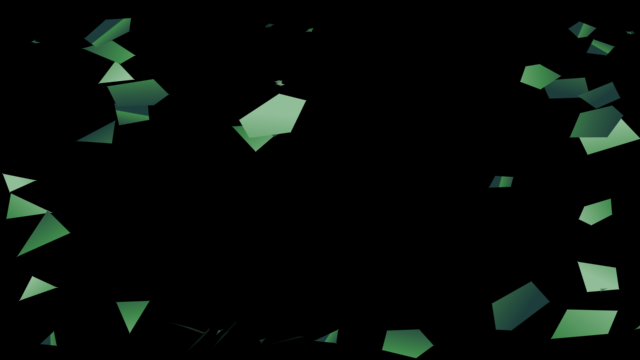
Reproduce this background procedurally as a WebGL 2 fragment shader.

```glsl
#version 300 es
precision highp float;
// Scattered shards of green glass on black, dense at the sides and upper left.
// Each shard is a convex polygon cut from a tilted ellipse and shaded by a
// tonal sweep, some with a fold; dim specks and hairline slivers fill in.

uniform vec2 u_resolution;
out vec4 fragColor;

#define CLUSTER 6         // shards stacked at the upper left
#define SHARDS 29         // all full shards, cluster included
#define SPECKS 10         // tiny dim flecks
#define SLIVERS 4         // faint hairlines near the bottom
#define MIN_RADIUS 0.022  // shard radii, in canvas heights
#define MAX_RADIUS 0.080
#define STRETCH 1.35      // widening of the shards
#define SOFTNESS 0.005    // edge blur, in canvas heights
#define TAU 6.28319

float hash(float a, float b) {
    vec3 p = fract(vec3(a, b, a) * 0.1031 + 0.07);
    p += dot(p, p.yzx + 33.33);
    return fract((p.x + p.y) * p.z);
}

// Tone 0 is dark teal, tone 4 is pale green.
vec3 glassColor(float tone) {
    vec3 c = vec3(0.11, 0.24, 0.23);
    c = mix(c, vec3(0.18, 0.36, 0.26), clamp(tone, 0.0, 1.0));
    c = mix(c, vec3(0.24, 0.53, 0.29), clamp(tone - 1.0, 0.0, 1.0));
    c = mix(c, vec3(0.41, 0.64, 0.44), clamp(tone - 2.0, 0.0, 1.0));
    return mix(c, vec3(0.57, 0.74, 0.60), clamp(tone - 3.0, 0.0, 1.0));
}

// Position of a full shard as a fraction of the canvas.
vec2 placeShard(int i) {
    float h = hash(float(i), 1.0);
    if (i < CLUSTER) {
        float row = (float(i) + 0.5) / float(CLUSTER);
        return vec2(0.155 + 0.09 * h, mix(0.60, 0.94, row));
    }
    int j = i - CLUSTER;
    float level = fract(float(j) * 0.618 + 0.2);
    if (j % 10 == 0) return vec2(0.40 + 0.07 * h, 0.62 + 0.10 * level);
    if (j % 5 == 0) return vec2(0.46 + 0.20 * h, 0.03 + 0.06 * level);
    if (j % 3 == 0) return vec2(0.26 * h, 0.03 + 0.52 * level);
    return vec2(0.66 + 0.34 * h, 0.02 + 0.90 * level);
}

vec2 corner(int k, int count, float seed, vec2 radii) {
    k = k % count;
    float jitter = 0.6 * hash(seed, 20.0 + float(k));
    float a = TAU * (float(k) + jitter) / float(count) + TAU * hash(seed, 3.0);
    return radii * vec2(cos(a), sin(a));
}

// Largest signed distance to the edge lines of a convex polygon.
float polygonDistance(vec2 p, int count, float seed, vec2 radii) {
    float d = -1.0;
    for (int k = 0; k < count; k++) {
        vec2 a = corner(k, count, seed, radii);
        vec2 edge = corner(k + 1, count, seed, radii) - a;
        d = max(d, dot(p - a, normalize(vec2(edge.y, -edge.x))));
    }
    return d;
}

void main() {
    vec2 uv = gl_FragCoord.xy / u_resolution.y;
    float aspect = u_resolution.x / u_resolution.y;
    float blur = max(SOFTNESS, 1.2 / u_resolution.y);
    vec3 color = vec3(0.0);

    for (int i = 0; i < SHARDS + SPECKS + SLIVERS; i++) {
        float seed = float(i);
        float h = hash(seed, 5.0);
        float tone = 4.3 * fract(seed * 0.5698 + 0.1);
        float size = mix(MIN_RADIUS, MAX_RADIUS, fract(seed * 0.7549 + 0.3));
        float tilt = mix(-0.35, 0.65, hash(seed, 6.0));
        float opacity = 1.0;
        vec2 radii, center;

        // Size and place by kind: shard, sliver or speck
        if (i < SHARDS) {
            center = placeShard(i);
            if (i < CLUSTER) size = max(size, 0.055);
            radii = size * vec2(STRETCH, i < CLUSTER ? 0.62 : 0.78);
        } else if (i < SHARDS + SLIVERS) {
            center = vec2(mix(0.22, 0.76, h), 0.03 + 0.08 * hash(seed, 7.0));
            radii = vec2(0.05, 0.003);
            tilt *= 2.0;
            opacity = 0.25;
        } else {
            float y = hash(seed, 8.0);
            center = vec2(h, i % 3 == 0 ? 0.04 + 0.16 * y : 0.74 + 0.19 * y);
            radii = vec2(0.012, 0.005);
            opacity = 0.75;
        }

        vec2 p = uv - center * vec2(aspect, 1.0);
        if (length(p) > radii.x + 2.0 * blur) continue;
        float c = cos(tilt), s = sin(tilt);
        p = vec2(c * p.x + s * p.y, c * p.y - s * p.x);

        // Tonal sweep, with a teal facet beyond the fold on some shards
        float turn = TAU * hash(seed, 9.0);
        float sweep = dot(p / radii, vec2(cos(turn), sin(turn)));
        tone += 0.9 * sweep;
        if (i % 4 == 1) tone = mix(2.0 + 1.6 * sweep, 0.0, smoothstep(0.0, 0.16, sweep));

        float d = polygonDistance(p, 3 + i % 3, seed, radii);
        float cover = 1.0 - smoothstep(-0.5 * blur, 0.5 * blur, d);
        color = mix(color, glassColor(tone), cover * opacity);
    }
    fragColor = vec4(color, 1.0);
}
```
